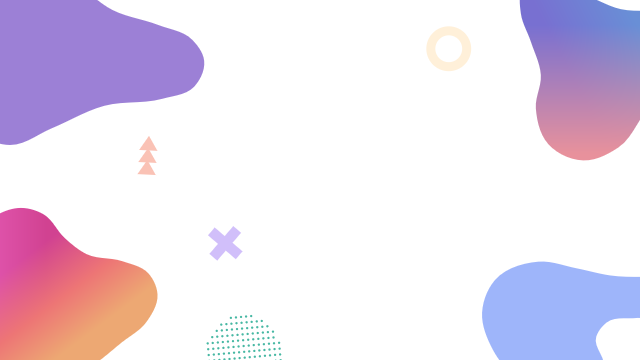
Reproduce this background procedurally as a Shadertoy shader.

```glsl
const float CANVAS_HEIGHT = 432.0; // layout units, y runs downward
const int KNOTS = 13;
const int STEPS = 7;

const vec3 WHITE = vec3(1.0);
const vec3 PURPLE = vec3(0.61, 0.50, 0.84);
const vec3 SKY = vec3(0.62, 0.71, 0.98);
const vec3 INDIGO = vec3(0.47, 0.44, 0.82);
const vec3 AZURE = vec3(0.41, 0.56, 0.84);
const vec3 ROSE = vec3(0.91, 0.57, 0.61);
const vec3 CERISE = vec3(0.82, 0.26, 0.57);
const vec3 MAGENTA = vec3(0.87, 0.32, 0.66);
const vec3 CORAL = vec3(0.93, 0.46, 0.46);
const vec3 ORANGE = vec3(0.93, 0.66, 0.45);
const vec3 CREAM = vec3(1.0, 0.94, 0.85);
const vec3 PEACH = vec3(0.98, 0.76, 0.71);
const vec3 LILAC = vec3(0.82, 0.75, 0.98);
const vec3 TEAL = vec3(0.28, 0.72, 0.64);

const vec2 RING_CENTER = vec2(538.5, 58.5);
const vec2 TREE_TOP = vec2(178.8, 163.0);
const vec2 TREE_STEP = vec2(-1.0, 14.5);
const vec2 TREE_SIZE = vec2(11.0, 17.5);
const vec2 CROSS_CENTER = vec2(270.3, 292.0);
const vec2 CROSS_ARM = vec2(22.0, 6.2);
const vec2 DOTS_CENTER = vec2(292.0, 424.5);
const vec2 DOTS_ANCHOR = vec2(271.0, 382.0);
const vec2 DOTS_SPACING = vec2(6.1, 7.0);
const float DOTS_EXTENT = 46.5;
const float DOT_RADIUS = 1.35;

vec2 turn(vec2 p, float angle) {
    float c = cos(angle), s = sin(angle);
    return vec2(c * p.x + s * p.y, c * p.y - s * p.x);
}

// Unit tangent at a knot, favouring the shorter neighbouring span
vec2 tangent(vec2 before, vec2 knot, vec2 after) {
    vec2 a = knot - before, b = after - knot;
    return normalize(a / dot(a, a) + b / dot(b, b));
}

// Signed distance to a closed smooth curve through the knots
float blob(vec2 p, vec2 k[KNOTS]) {
    float nearest = 1e9, side = 1.0;
    vec2 a = k[0];
    for (int i = 0; i < KNOTS; i++) {
        vec2 k0 = k[(i + KNOTS - 1) % KNOTS], k1 = k[i];
        vec2 k2 = k[(i + 1) % KNOTS], k3 = k[(i + 2) % KNOTS];
        float span = distance(k1, k2);
        vec2 m1 = tangent(k0, k1, k2) * span;
        vec2 m2 = tangent(k1, k2, k3) * span;
        for (int j = 1; j <= STEPS; j++) {
            float t = float(j) / float(STEPS), u = 1.0 - t;
            vec2 b = u * u * ((1.0 + 2.0 * t) * k1 + t * m1)
                   + t * t * ((1.0 + 2.0 * u) * k2 - u * m2);
            vec2 e = b - a, w = p - a;
            vec2 gap = w - e * clamp(dot(w, e) / dot(e, e), 0.0, 1.0);
            nearest = min(nearest, dot(gap, gap));
            bool above = p.y >= a.y, below = p.y < b.y;
            if (above == below && (e.x * w.y > e.y * w.x) == above) side = -side;
            a = b;
        }
    }
    return side * sqrt(nearest);
}

float box(vec2 p, vec2 halfSize) {
    vec2 d = abs(p) - halfSize;
    return length(max(d, 0.0)) + min(max(d.x, d.y), 0.0);
}

float triangle(vec2 p, vec2 size) {
    vec2 normal = normalize(vec2(size.y, -size.x));
    return max(dot(vec2(abs(p.x), p.y), normal), p.y - size.y);
}

void mainImage(out vec4 fragColor, in vec2 fragCoord) {
    float pixel = CANVAS_HEIGHT / iResolution.y;
    vec2 p = vec2(fragCoord.x, iResolution.y - fragCoord.y) * pixel;
    vec3 color = WHITE;
    #define PAINT(d, tint) color = mix(color, tint, clamp(0.5 - (d) / pixel, 0.0, 1.0))

    // Corner blobs, listed clockwise from the upper left
    float upperLeft = blob(p, vec2[KNOTS](vec2(95, -15), vec2(135, 12), vec2(190, 30),
        vec2(231, 48), vec2(245, 73), vec2(233, 104), vec2(195, 118.5), vec2(125, 127),
        vec2(62, 154), vec2(12, 174), vec2(-20, 166), vec2(-80, 120), vec2(-80, -30)));
    float upperRight = blob(p, vec2[KNOTS](vec2(626, -12), vec2(625, 16), vec2(637, 50),
        vec2(649, 90), vec2(643, 130), vec2(658, 173), vec2(700, 192.5), vec2(742, 177),
        vec2(780, 128), vec2(1000, 60), vec2(800, 13), vec2(745, 11), vec2(700, -6)));
    float lowerRight = blob(p, vec2[KNOTS](vec2(612, 446), vec2(589, 415), vec2(578.5, 375),
        vec2(594, 336), vec2(646, 314), vec2(692, 322), vec2(732, 330.5), vec2(800, 333),
        vec2(1000, 380), vec2(765, 381.5), vec2(728, 387), vec2(715.5, 404), vec2(725, 440)));
    float lowerLeft = blob(p, vec2[KNOTS](vec2(-30, 285), vec2(0, 256), vec2(25, 249.5),
        vec2(52, 257), vec2(78, 286), vec2(104, 305), vec2(147, 313.5), vec2(178, 328),
        vec2(189, 353), vec2(176, 386), vec2(146, 411), vec2(105, 442), vec2(-40, 450)));

    // Blob gradients
    vec3 dusk = mix(INDIGO, AZURE, clamp((p.x - 640.0 - 0.5 * p.y) / 110.0, 0.0, 1.0));
    dusk = mix(dusk, ROSE, clamp((p.y - 30.0) / 155.0, 0.0, 1.0));
    float along = dot(p, vec2(0.6, 0.8));
    vec3 sunset = mix(MAGENTA, CERISE, clamp(p.x / 55.0, 0.0, 1.0));
    sunset = mix(sunset, CORAL, clamp((along - 265.0) / 65.0, 0.0, 1.0));
    sunset = mix(sunset, ORANGE, clamp((along - 330.0) / 55.0, 0.0, 1.0));
    PAINT(upperLeft, PURPLE);
    PAINT(upperRight, dusk);
    PAINT(lowerRight, SKY);
    PAINT(lowerLeft, sunset);

    // Ring, stacked triangles and cross
    PAINT(abs(distance(p, RING_CENTER) - 21.5) - 5.4, CREAM);
    for (int i = 0; i < 3; i++)
        PAINT(triangle(turn(p - TREE_TOP - float(i) * TREE_STEP, 0.05), TREE_SIZE), PEACH);
    vec2 q = turn(p - CROSS_CENTER, 0.71);
    PAINT(min(box(q, CROSS_ARM), box(q, CROSS_ARM.yx)), LILAC);

    // Tilted dot lattice, kept where the dot centre lies inside a disc
    vec2 grid = turn(p - DOTS_ANCHOR, -0.09);
    vec2 node = turn(round(grid / DOTS_SPACING) * DOTS_SPACING, 0.09) + DOTS_ANCHOR;
    if (distance(node, DOTS_CENTER) < DOTS_EXTENT) PAINT(distance(p, node) - DOT_RADIUS, TEAL);

    fragColor = vec4(color, 1.0);
}
```
